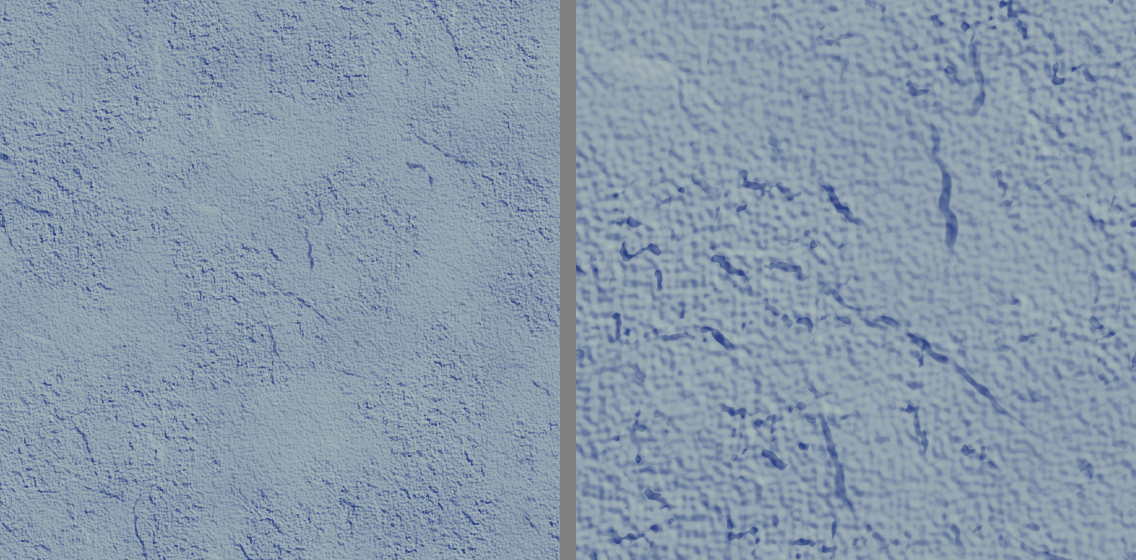
Left, the full canvas; right, a detail of the centre.
This texture is drawn by a WebGL 2 fragment shader. Its source:

```glsl
#version 300 es
precision highp float;
// Weathered blue-grey plaster: gritty grain, pitted patches, cracks and pale scrapes.

uniform vec2 u_resolution;
out vec4 fragColor;

const vec3 SHADOW_BLUE = vec3(0.22, 0.30, 0.54);
const vec3 PALE_PLASTER = vec3(0.605, 0.67, 0.705);
const vec2 LIGHT_DIR = vec2(0.6, 0.8);
const float TAU = 6.28318;

// Integer hash giving two values in 0..1
vec2 hash2(vec2 cell) {
    uvec2 v = uvec2(ivec2(floor(cell))) * 1664525u + 1013904223u;
    v.x += v.y * 1664525u;
    v.y += v.x * 1664525u;
    v ^= v >> 16u;
    v.x += v.y * 1664525u;
    v.y += v.x * 1664525u;
    v ^= v >> 16u;
    return vec2(v >> 8u) / 16777216.0;
}

float cornerSlope(vec2 cell, vec2 offset) {
    float angle = TAU * hash2(cell).x;
    return dot(vec2(cos(angle), sin(angle)), offset);
}

// Gradient noise, roughly -0.7..0.7
float noise(vec2 p) {
    vec2 i = floor(p), f = p - i;
    vec2 u = f * f * f * (f * (f * 6.0 - 15.0) + 10.0);
    vec2 e = vec2(0.0, 1.0);
    float low = mix(cornerSlope(i, f), cornerSlope(i + e.yx, f - e.yx), u.x);
    float high = mix(cornerSlope(i + e.xy, f - e.xy), cornerSlope(i + e.yy, f - e.yy), u.x);
    return mix(low, high, u.y);
}

float fbm(vec2 p, int octaves, float gain) {
    float sum = 0.0, amp = 1.0;
    for (int i = 0; i < octaves; i++) {
        sum += amp * noise(p);
        p = mat2(0.8, 0.6, -0.6, 0.8) * p * 2.03 + 17.3;
        amp *= gain;
    }
    return sum;
}

float grainHeight(vec2 p) {
    return noise(p * 215.0) + 0.65 * noise(p * 118.0 + 9.0);
}

float pitHeight(vec2 p) {
    float bumps = fbm(p * 58.0 + 31.0, 3, 0.5);
    return smoothstep(-0.1, 0.26, bumps);
}

// Relief lit from one side: negative faces away from the light
float grainRelief(vec2 p, float reach) {
    vec2 d = LIGHT_DIR * reach;
    return grainHeight(p - d) - grainHeight(p + d);
}

float pitRelief(vec2 p, float reach) {
    vec2 d = LIGHT_DIR * reach;
    return pitHeight(p - d) - pitHeight(p + d);
}

// One tapering, ragged stroke around a centre
float stroke(vec2 p, vec2 centre, float angle, float halfLength, float width, vec2 ragged) {
    vec2 dir = vec2(cos(angle), sin(angle));
    vec2 r = p - centre;
    vec2 q = vec2(dot(r, dir), dot(r, vec2(-dir.y, dir.x)));
    q.y += 0.018 * noise(p * 14.0 + centre * 40.0) + 0.007 * ragged.x;
    float taper = 1.0 - smoothstep(0.4, 1.0, abs(q.x) / halfLength);
    float w = width * taper * (0.9 + 1.1 * ragged.y);
    return taper * (1.0 - smoothstep(w - 0.001, w + 0.0014, abs(q.y)));
}

// Scattered strokes leaning from diagonal to upright
float strokes(vec2 p, int count, float seed, float width) {
    float cover = 0.0;
    vec2 ragged = vec2(noise(p * 50.0 + seed), noise(p * 110.0 + seed));
    for (int i = 0; i < count; i++) {
        vec2 centre = hash2(vec2(float(i), seed));
        vec2 shape = hash2(vec2(float(i), seed + 1.0));
        float angle = -mix(0.35, 1.75, shape.x);
        float halfLength = mix(0.025, 0.1, shape.y * shape.y);
        cover = max(cover, stroke(p, centre, angle, halfLength, width, ragged));
    }
    return cover;
}

void main() {
    vec2 p = gl_FragCoord.xy / min(u_resolution.x, u_resolution.y);

    // Rough and smooth areas with frayed borders
    float patches = fbm(p * vec2(4.6, 3.6) + 11.0, 5, 0.75);
    float rough = smoothstep(-0.3, 0.4, patches);
    float broken = smoothstep(-0.25, 0.15, noise(p * 28.0 + 70.0));

    // Base tone and grain, with shadows deeper than highlights
    float tone = 0.92 - 0.06 * rough + 0.13 * fbm(p * 6.0 + 40.0, 4, 0.6);
    float grain = grainRelief(p, 0.0014) * mix(0.32, 0.56, rough);
    tone += grain > 0.0 ? 0.9 * grain : 1.2 * grain;

    // Pits: dark on the far side, faintly lit on the near side
    float pits = pitRelief(p, 0.0025);
    float pitCover = mix(0.2, 1.0, rough * broken);
    tone -= pitCover * 0.68 * smoothstep(0.25, 0.8, -pits);
    tone += pitCover * 0.22 * smoothstep(0.1, 0.8, pits);

    // Cracks and scrapes
    float chipped = mix(0.35, 1.0, smoothstep(-0.25, 0.05, noise(p * 60.0 + 20.0)));
    tone -= 0.65 * chipped * strokes(p, 20, 3.0, 0.0027);
    tone += 0.2 * strokes(p, 18, 8.0, 0.0036);

    // Highlights roll off towards the pale plaster
    tone = min(tone, mix(0.9, tone, 0.5));
    fragColor = vec4(mix(SHADOW_BLUE, PALE_PLASTER, clamp(tone, -0.1, 1.15)), 1.0);
}
```
